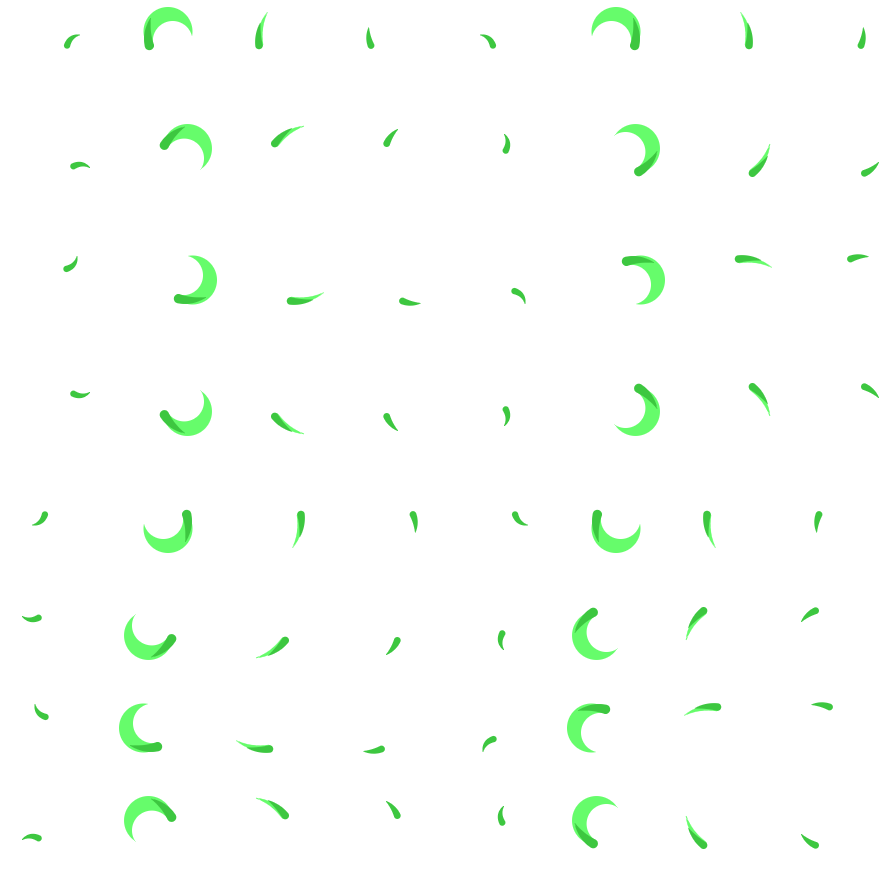
Reproduce this pattern procedurally as a WebGL 1 fragment shader.

```glsl
precision highp float;

// Eight by eight grid of green crescents and commas on white. Every row turns
// its shapes by another eighth turn; the shape cycles over four columns and is
// mirrored in some halves and rows. Strokes are tapered quadratic curves.

uniform vec2 u_resolution;

// Distance to a curve swept by a disc that shrinks from head to tip
float taperedStroke(vec2 p, vec2 head, vec2 bend, vec2 tip, float radius) {
  float d = 1e3;
  for (int i = 0; i <= 24; i++) {
    float t = float(i) / 24.0;
    vec2 q = mix(mix(head, bend, t), mix(bend, tip, t), t);
    d = min(d, length(p - q) - mix(radius, 0.4, t * (0.4 + 0.6 * t)));
  }
  return d;
}

// Outer disc minus a shifted inner disc, cut off below the head
float crescent(vec2 p) {
  float outer = length(p - vec2(0.0, 21.0)) - 21.0;
  float inner = length(p - vec2(4.0, 13.0)) - 17.0;
  return max(max(outer, -inner), 8.0 - p.y);
}

float coverage(float d, float pixel) {
  return clamp(0.5 - d / pixel, 0.0, 1.0);
}

void main() {
  vec2 grid = gl_FragCoord.xy / u_resolution * 8.0;
  float column = floor(grid.x);
  float row = 7.0 - floor(grid.y);
  float pixel = 768.0 / u_resolution.y;

  // Cell space, 96 units wide, turned clockwise row by row
  vec2 p = (fract(grid) - 0.5) * 96.0;
  float angle = row * 0.785398;
  float c = cos(angle), s = sin(angle);
  p = vec2(c * p.x - s * p.y, s * p.x + c * p.y);
  p.y -= 2.6 * mod(row, 2.0);

  // Mirror the right half, and swap sides in some rows
  float side = column < 4.0 ? 1.0 : -1.0;
  if (abs(mod(row, 5.0) - 2.5) < 1.0) side = -side;
  p.x *= side;

  // One shape per column of the four-column cycle
  float kind = mod(column, 4.0);
  float light = 1e3;
  float dark;
  if (kind < 0.5) {
    dark = taperedStroke(p, vec2(9.5, 9.0), vec2(12.0, 17.0), vec2(20.0, 18.0), 2.7);
  } else if (kind < 1.5) {
    light = crescent(p);
    dark = taperedStroke(p, vec2(-16.0, 9.0), vec2(-19.0, 20.0), vec2(-15.0, 32.0), 4.0);
  } else if (kind < 2.5) {
    light = taperedStroke(p, vec2(-17.0, 10.0), vec2(-18.5, 25.0), vec2(-11.0, 37.0), 2.6);
    dark = taperedStroke(p, vec2(-18.0, 9.0), vec2(-19.5, 18.0), vec2(-17.0, 28.0), 3.2);
  } else {
    dark = taperedStroke(p, vec2(-18.0, 9.0), vec2(-21.0, 16.0), vec2(-20.0, 24.0), 2.9);
  }

  vec3 color = vec3(1.0);
  color = mix(color, vec3(0.40, 0.99, 0.42), coverage(light, pixel));
  color = mix(color, vec3(0.24, 0.78, 0.25), coverage(dark, pixel));
  gl_FragColor = vec4(color, 1.0);
}
```
